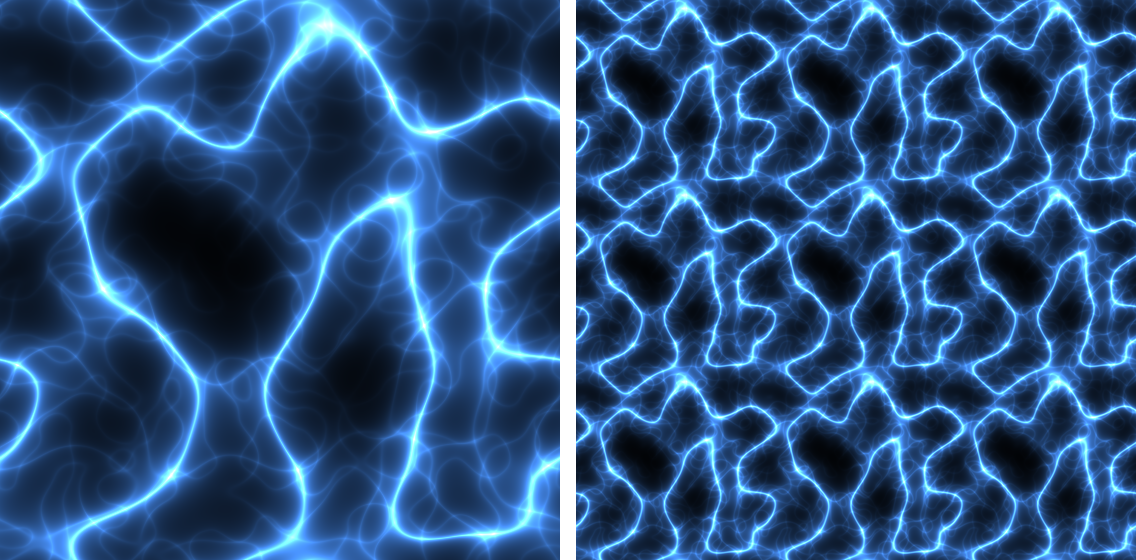
Left: one tile. Right: repeated 3 by 3.
Give the GLSL for this texture, as a WebGL 1 fragment shader.

```glsl
precision highp float;

uniform vec2 u_resolution;

const float TAU = 6.2831853;
const vec3 ARC_BLUE = vec3(0.29, 0.58, 1.0);
const int STRAND_LAYERS = 3;

float hash(vec2 cell, float seed) {
  return fract(sin(dot(cell, vec2(127.1, 311.7)) + seed * 74.7) * 43758.5453);
}

// Dot product of a random unit gradient with the offset from its lattice point
float cornerSlope(vec2 cell, vec2 offset, float period, float seed) {
  float angle = TAU * hash(mod(cell, period), seed);
  return dot(vec2(cos(angle), sin(angle)), offset);
}

// Gradient noise that wraps after a whole number of cells
float tiledNoise(vec2 uv, float period, float seed) {
  vec2 p = uv * period + vec2(0.37, 0.61) * seed;
  vec2 cell = floor(p);
  vec2 f = p - cell;
  vec2 fade = f * f * f * (f * (f * 6.0 - 15.0) + 10.0);
  vec2 e = vec2(1.0, 0.0);
  float low = mix(cornerSlope(cell, f, period, seed),
                  cornerSlope(cell + e.xy, f - e.xy, period, seed), fade.x);
  float high = mix(cornerSlope(cell + e.yx, f - e.yx, period, seed),
                   cornerSlope(cell + e.xx, f - e.xx, period, seed), fade.x);
  return mix(low, high, fade.y);
}

// Glow around the zero line of a field, about 1 at a typical distance
float filament(float field, float core, float sharpness) {
  return pow(length(vec2(field, core)) / 0.2, -sharpness);
}

void main() {
  vec2 uv = gl_FragCoord.xy / u_resolution;

  // Broad bolts, fading to black far away from them
  float bolt = tiledNoise(uv, 3.0, 1.0) + 0.7 * tiledNoise(uv, 4.0, 2.0);
  float glow = 0.41 * filament(bolt, 0.006, 0.45) * exp(-3.0 * bolt * bolt);

  // Fine strands drawn towards the bolts, flaring where they cross
  for (int i = 0; i < STRAND_LAYERS; i++) {
    float layer = float(i);
    float period = 6.0 + 3.0 * layer;
    float strand = 1.1 * tiledNoise(uv, period, 5.0 + layer) + 0.4 * bolt;
    glow *= filament(strand, 0.010 + 0.004 * layer, 0.15 * pow(0.8, layer));
  }

  gl_FragColor = vec4(min(ARC_BLUE * glow, 1.0), 1.0);
}
```
